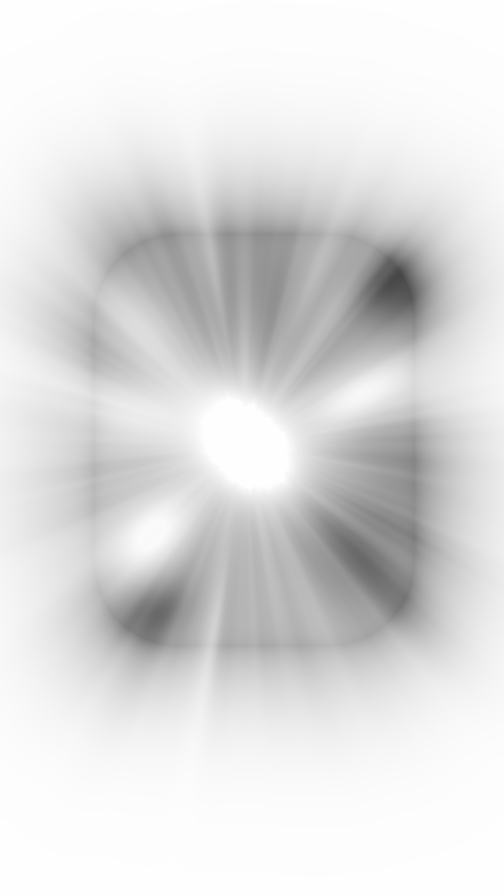
Reproduce this background procedurally as a WebGL 1 fragment shader.

```glsl
precision highp float;
// A white burst over a soft grey rounded panel that melts into a white ground.
// Rotated Gaussian patches shape the grey, angular noise combs it into rays,
// and a tilted ellipse of light clears the middle. Unit: canvas width.

uniform vec2 u_resolution;

const vec2 BURST_CENTRE = vec2(0.487, 0.894);
const vec2 PANEL_CENTRE = vec2(0.504, 0.905);
const vec2 PANEL_HALF_SIZE = vec2(0.318, 0.408);
const float PANEL_RADIUS = 0.17;
const float BASE_SHADE = 0.31;

float hash(vec2 p) {
  return fract(sin(dot(p, vec2(127.1, 311.7))) * 43758.55);
}

float noise(vec2 p) {
  vec2 cell = floor(p);
  vec2 f = fract(p);
  f = f * f * (3.0 - 2.0 * f);
  float low = mix(hash(cell), hash(cell + vec2(1.0, 0.0)), f.x);
  float high = mix(hash(cell + vec2(0.0, 1.0)), hash(cell + vec2(1.0)), f.x);
  return mix(low, high, f.y);
}

vec2 rotate(vec2 p, float angle) {
  float c = cos(angle);
  float s = sin(angle);
  return vec2(c * p.x + s * p.y, c * p.y - s * p.x);
}

float roundedBox(vec2 p, vec2 halfSize, float radius) {
  vec2 q = abs(p) - halfSize + radius;
  return length(max(q, 0.0)) + min(max(q.x, q.y), 0.0) - radius;
}

// Gaussian spot with its own radii and tilt
float patchAt(vec2 p, vec2 centre, vec2 radii, float angle) {
  vec2 q = rotate(p - centre, angle) / radii;
  return exp(-dot(q, q));
}

// Light spoke leaving the burst at a given angle
float spoke(vec2 direction, float angle, float sharpness) {
  float facing = max(dot(direction, vec2(cos(angle), sin(angle))), 0.0);
  return pow(facing, sharpness);
}

// Seamless angular noise, slowly varying along the radius
float rays(vec2 direction, float radius) {
  float total = 0.0;
  float weight = 0.5;
  float frequency = 5.0;
  for (int i = 0; i < 3; i++) {
    total += weight * noise(direction * (frequency + radius * 1.5) + 31.0);
    weight *= 0.6;
    frequency *= 2.1;
  }
  return total / 0.98;
}

float darkPatches(vec2 p) {
  return 0.10 * patchAt(p, vec2(0.02, 0.31), vec2(0.10, 0.17), 0.0)
       + 0.28 * patchAt(p, vec2(0.295, 0.317), vec2(0.085, 0.08), 0.0)
       + 0.22 * patchAt(p, vec2(0.18, -0.21), vec2(0.19, 0.085), -0.85)
       + 0.13 * patchAt(p, vec2(0.29, -0.11), vec2(0.12, 0.13), 0.0)
       + 0.22 * patchAt(p, vec2(-0.19, -0.331), vec2(0.08, 0.055), 0.4);
}

float lightPatches(vec2 p) {
  return 0.29 * patchAt(p, vec2(0.23, 0.10), vec2(0.15, 0.055), 0.5)
       + 0.31 * patchAt(p, vec2(-0.185, -0.18), vec2(0.11, 0.06), 0.8)
       + 0.19 * patchAt(p, vec2(-0.20, 0.06), vec2(0.16, 0.07), -0.2)
       + 0.14 * patchAt(p, vec2(-0.20, 0.24), vec2(0.13, 0.06), -0.9)
       + 0.07 * patchAt(p, vec2(-0.30, -0.04), vec2(0.13, 0.13), 0.0);
}

void main() {
  vec2 canvas = gl_FragCoord.xy / u_resolution.x;
  canvas.y += 0.5 * (16.0 / 9.0 - u_resolution.y / u_resolution.x);
  vec2 p = canvas - BURST_CENTRE;
  float radius = length(p);
  vec2 direction = p / max(radius, 0.001);

  // Panel shading, with a faint rim and a blurred outer falloff
  float edge = roundedBox(canvas - PANEL_CENTRE, PANEL_HALF_SIZE, PANEL_RADIUS);
  float outside = max(edge, 0.0);
  float shade = max(BASE_SHADE + darkPatches(p) - lightPatches(p), 0.02);
  shade += 0.05 * exp(-abs(edge) / 0.02);
  shade *= exp(-outside * 6.5 - outside * outside * 14.0);

  // Fine rays and broad spokes
  float streak = rays(direction, radius);
  shade *= 1.0 + 0.75 * (streak - 0.5);
  float reach = smoothstep(0.15, 0.40, radius);
  float beams = 0.55 * spoke(direction, 0.30, 90.0)
              + 0.40 * spoke(direction, 2.83, 80.0)
              + 0.40 * spoke(direction, 3.72, 90.0)
              + 0.40 * spoke(direction, 4.54, 1200.0)
              + 0.25 * spoke(direction, 1.75, 900.0)
              + 0.25 * spoke(direction, 1.18, 700.0);
  shade *= 1.0 - min(beams, 0.8) * reach;

  // Bright tilted core with a ragged halo
  float core = length(rotate(p, -0.785) / vec2(0.107, 0.075));
  float halo = max(core - 0.9 - 0.25 * (streak - 0.4), 0.0);
  shade *= 1.0 - exp(-halo * 1.2);

  gl_FragColor = vec4(vec3(clamp(0.995 - shade, 0.0, 1.0)), 1.0);
}
```
